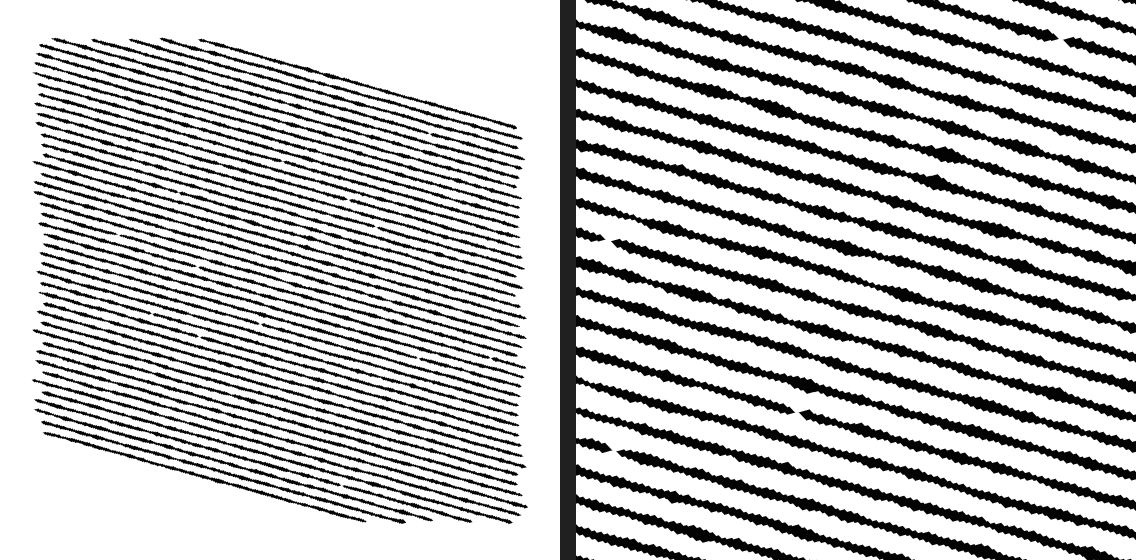
Left: the whole. Right: its middle third, enlarged.
Write a WebGL 1 fragment shader that draws this pattern.

```glsl
precision highp float;
// Forty-five slanted, rough ink lines inside a square with a white margin.
// Each line is a chain of overlapping diamond beads; noise varies their width
// and height, line ends are uneven, and some lines have a short break.
uniform vec2 u_resolution;

#define OUTER_ROW 22.0     // rows on each side of the middle one
#define SPACING 0.01705    // distance between lines
#define TILT 0.2711        // downward slant in radians
#define HALF_BOX 0.431     // half side of the inked square
#define END_JITTER 0.0105  // unevenness of line ends
#define BEAD_STEP 0.0040   // distance between beads
#define HALF_WIDTH 0.0031  // mean bead half height
#define WIDTH_NOISE 0.75   // relative swelling along a line
#define WOBBLE 0.0022      // slow drift across a line
#define BREAK_SHARE 0.45   // share of lines with a break
#define BREAK_HALF 0.0028  // half length of a break
#define INK 0.01

float hash(float n, float seed) {
  vec2 p = fract(vec2(n, seed) * vec2(0.1031, 0.1137) + 0.37);
  p += dot(p, p.yx + 33.33);
  return fract((p.x + p.y) * p.x * 17.31);
}

// One-dimensional gradient noise, about -0.5 to 0.5
float gradientNoise(float x, float seed) {
  float cell = floor(x);
  float f = x - cell;
  float left = (2.0 * hash(cell, seed) - 1.0) * f;
  float right = (2.0 * hash(cell + 1.0, seed) - 1.0) * (f - 1.0);
  return mix(left, right, f * f * f * (f * (f * 6.0 - 15.0) + 10.0));
}

// Start and end of a row along its direction, clipped to the square
vec2 rowSpan(float row, vec2 dir) {
  vec2 mid = row * SPACING * vec2(-dir.y, dir.x);
  float fall = -dir.y;
  float start = max((-HALF_BOX - mid.x) / dir.x, (mid.y - HALF_BOX) / fall);
  float end = min((HALF_BOX - mid.x) / dir.x, (mid.y + HALF_BOX) / fall);
  vec2 jitter = 2.0 * vec2(hash(row, 3.0), hash(row, 8.0)) - 1.0;
  return vec2(start, end) + END_JITTER * jitter;
}

// Approximate distance to the beaded line of a row
float rowDistance(float along, float across, float row, vec2 span) {
  float seed = row * 7.0 + 211.0;
  float breakAt = hash(row, 15.0) < BREAK_SHARE
    ? mix(-0.42, 0.42, hash(row, 21.0)) : 9.0;
  float d = 1.0;
  for (int i = -1; i <= 1; i++) {
    float id = floor(along / BEAD_STEP) + float(i);
    float center = (id + 0.5) * BEAD_STEP;
    float swell = 1.0 + WIDTH_NOISE * gradientNoise(center * 48.0, seed);
    float radius = HALF_WIDTH * swell * mix(0.8, 1.2, hash(id, seed + 1.0));
    float room = min(center - span.x, span.y - center);
    room = min(room, abs(center - breakAt) - BREAK_HALF);
    radius = min(radius, 1.2 * room);
    float drift = WOBBLE * gradientNoise(center * 13.0, seed + 2.0)
      + 0.0008 * (hash(id, seed + 3.0) - 0.5);
    float diamond = 0.6 * abs(along - center) + abs(across - drift) - radius;
    d = min(d, diamond / 1.166);
  }
  return d;
}

void main() {
  vec2 p = gl_FragCoord.xy / u_resolution - 0.5;
  float pixel = 1.0 / min(u_resolution.x, u_resolution.y);

  // Line coordinates: along the slope and across it
  vec2 dir = vec2(cos(TILT), -sin(TILT));
  float along = dot(p, dir);
  float across = dot(p, vec2(-dir.y, dir.x));
  float row = floor(across / SPACING + 0.5);

  // Ink coverage
  float d = rowDistance(along, across - row * SPACING, row, rowSpan(row, dir));
  float ink = clamp(0.5 - d / pixel, 0.0, 1.0);
  ink *= step(abs(row), OUTER_ROW);
  gl_FragColor = vec4(vec3(mix(1.0, INK, ink)), 1.0);
}
```
